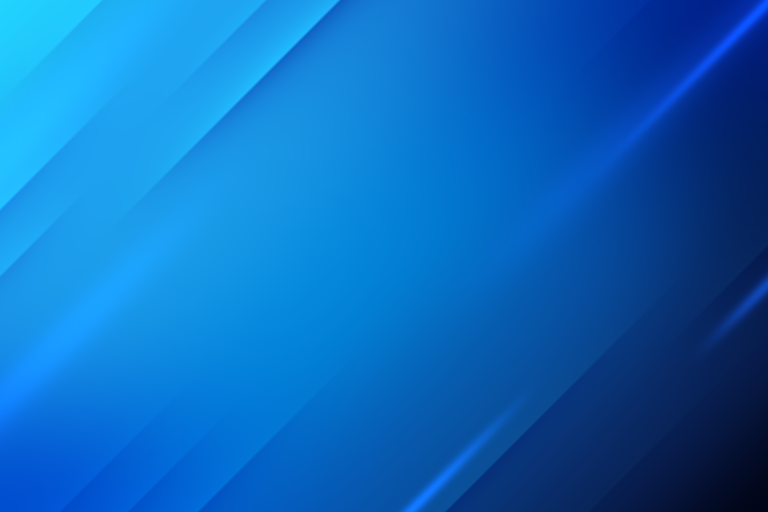
A WebGL 2 fragment shader for this background:

```glsl
#version 300 es
precision highp float;
// Diagonal blue backdrop: a smooth colour ramp runs from cyan (upper left) to
// near black (lower right), tinted in two corners. Loops then lay folded edges
// (lit on one side, shaded on the other) and soft light streaks along 45 degrees.

uniform vec2 u_resolution;
out vec4 fragColor;

#define RAMP_SHARPNESS 2.2
#define LIT_WIDTH 0.055
#define SHADE_WIDTH 0.045
#define LIT_GAIN 0.30
#define SHADE_GAIN 0.36
#define EDGE_SOFTNESS 0.005
#define TOP_TINT vec3(0.0, 0.12, 0.60)
#define LOW_TINT vec3(0.0, 0.29, 0.81)

const int STOPS = 7;
const vec3 RAMP[STOPS] = vec3[](
    vec3(0.13, 0.85, 1.00), vec3(0.12, 0.64, 0.95), vec3(0.11, 0.62, 0.91),
    vec3(0.00, 0.54, 0.87), vec3(0.03, 0.35, 0.67), vec3(0.04, 0.15, 0.38),
    vec3(0.00, 0.00, 0.05));

// Folds: position across, bright end along, faded end along, strength
const int FOLDS = 12;
const vec4 FOLD[FOLDS] = vec4[](
    vec4(0.20, 1.20, 0.75, 0.25), vec4(0.41, 0.55, 1.15, 0.50),
    vec4(0.52, 1.52, 1.05, 0.35), vec4(0.54, 0.46, 0.85, 0.35),
    vec4(0.664, 1.55, 0.70, 1.00), vec4(1.117, 0.10, 0.72, 0.28),
    vec4(1.25, 0.22, 0.72, 0.32), vec4(1.387, 0.35, 1.05, 0.50),
    vec4(1.27, 2.30, 1.85, 0.20), vec4(1.87, 0.95, 1.90, 0.85),
    vec4(1.98, 2.02, 1.55, 0.55), vec4(2.15, 1.15, 1.90, 0.35));

// Streaks: position across, bright end along, faded end along, half width
const int STREAKS = 6;
const vec4 STREAK[STREAKS] = vec4[](
    vec4(0.32, 0.60, 1.60, 0.060), vec4(0.79, 0.25, 1.30, 0.055),
    vec4(1.505, 2.50, 1.75, 0.016), vec4(1.49, 2.15, 1.15, 0.060),
    vec4(1.80, 0.80, 1.35, 0.016), vec4(2.055, 1.97, 1.62, 0.018));

// Smooth fade that works in either direction along a line
float fadeAlong(float t, float brightEnd, float fadedEnd) {
    float k = clamp((t - fadedEnd) / (brightEnd - fadedEnd), 0.0, 1.0);
    return k * k * (3.0 - 2.0 * k);
}

float bell(float x, float width) {
    return exp(-x * x / (width * width));
}

// Normalised bell weights blend the ramp without visible kinks
vec3 rampColour(float across) {
    float x = across / 2.5 * float(STOPS - 1);
    vec3 sum = vec3(0.0);
    float total = 0.0;
    for (int i = 0; i < STOPS; i++) {
        float d = x - float(i);
        float weight = exp(-RAMP_SHARPNESS * d * d);
        sum += weight * RAMP[i];
        total += weight;
    }
    return sum / total;
}

vec3 addFold(vec3 colour, float across, float along, vec4 fold) {
    float d = across - fold.x;
    float power = fold.w * fadeAlong(along, fold.y, fold.z);
    float beyond = smoothstep(-EDGE_SOFTNESS, EDGE_SOFTNESS, d);
    float lit = (1.0 - beyond) * exp(-abs(d) / LIT_WIDTH);
    float shade = beyond * exp(-abs(d) / SHADE_WIDTH);
    colour *= 1.0 + LIT_GAIN * power * lit * vec3(1.0, 1.0, 0.45);
    return colour * (1.0 - SHADE_GAIN * power * shade * vec3(1.2, 1.0, 0.4));
}

void main() {
    vec2 p = gl_FragCoord.xy / u_resolution.y;
    float across = p.x - p.y + 1.0;
    float along = p.x + p.y;
    vec2 topCorner = vec2(u_resolution.x / u_resolution.y, 1.0);

    // Base ramp and corner tints
    vec3 colour = rampColour(across);
    colour = mix(colour, TOP_TINT, 0.95 * bell(length((p - topCorner) * vec2(0.9, 1.35)), 0.56));
    colour = mix(colour, LOW_TINT, 0.95 * bell(length(p * vec2(0.65, 1.3)), 0.34));

    // Night falls along the right side
    float night = bell(length((p - vec2(topCorner.x, 0.68)) * vec2(1.0, 0.7)), 0.24);
    colour *= 1.0 - night * vec3(0.2, 0.38, 0.38);

    for (int i = 0; i < FOLDS; i++) {
        colour = addFold(colour, across, along, FOLD[i]);
    }

    // Narrow streaks shine more strongly than wide ones
    for (int i = 0; i < STREAKS; i++) {
        vec4 streak = STREAK[i];
        float power = mix(1.0, 0.35, smoothstep(0.02, 0.05, streak.w));
        float glow = bell(across - streak.x, streak.w) * fadeAlong(along, streak.y, streak.z);
        colour += power * glow * vec3(0.04, 0.17, 0.42);
    }

    fragColor = vec4(clamp(colour, 0.0, 1.0), 1.0);
}
```
